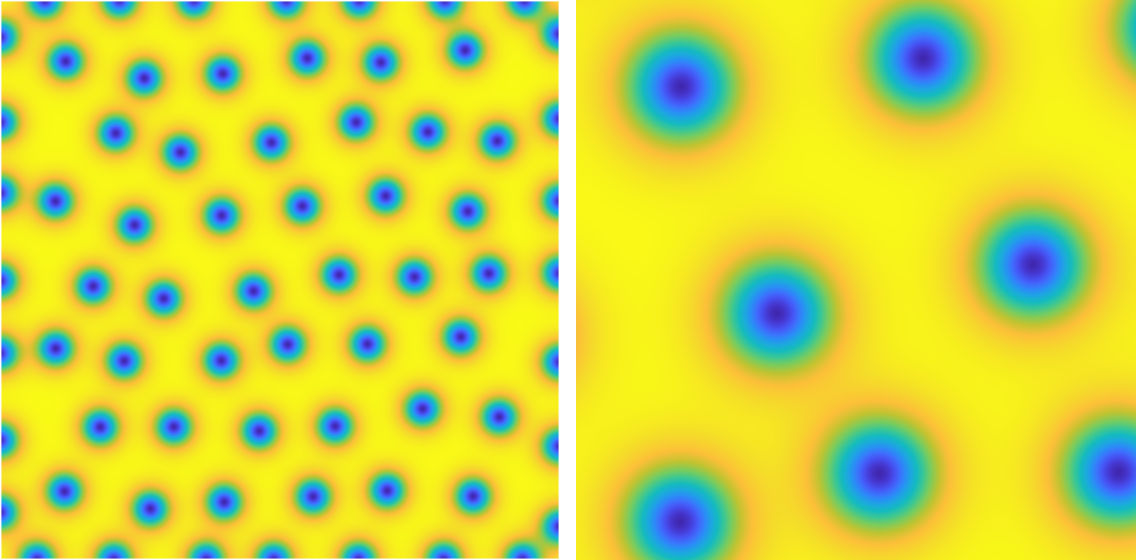
Left: the whole. Right: its middle third, enlarged.
Write a Shadertoy shader that draws this pattern.

```glsl
// Round blue spots with green rims and orange halos on a yellow ground.
// Spots repel into a loose staggered lattice, with more along the edges;
// their summed falloff is a height that a colour ramp turns into colour.

const int ROWS = 7;               // inner lattice
const int COLUMNS = 6;
const int EDGE_SPOTS = 7;         // spots on each side of the canvas
const vec2 PITCH = vec2(0.142, 0.127);
const float JITTER = 0.018;       // random offset of each spot
const float BEND = 0.017;         // slow bending of the lattice
const float EDGE_JITTER = 0.015;
const float SPOT_SIZE = 0.0287;
const float FALLOFF = 1.5;
const float FRAME = 0.0026;       // width of the white frame
const vec3 FRAME_COLOR = vec3(1.0);

// Evenly spaced colours from spot centre to open ground
const int STEPS = 12;
const vec3 RAMP[13] = vec3[13](
    vec3(0.25, 0.15, 0.68), vec3(0.275, 0.22, 0.82), vec3(0.275, 0.32, 0.95),
    vec3(0.24, 0.44, 0.99), vec3(0.16, 0.56, 0.96), vec3(0.11, 0.66, 0.87),
    vec3(0.08, 0.73, 0.75), vec3(0.23, 0.78, 0.58), vec3(0.47, 0.80, 0.37),
    vec3(0.75, 0.765, 0.19), vec3(0.99, 0.75, 0.22), vec3(0.96, 0.865, 0.16),
    vec3(0.977, 0.984, 0.08));

float hash(vec2 p) {
    return fract(sin(dot(p, vec2(127.1, 311.7))) * 43758.5453);
}

// Random offset in -1..1 on both axes
vec2 scatter(vec2 p) {
    return 2.0 * vec2(hash(p), hash(p + 37.2)) - 1.0;
}

vec3 ramp(float t) {
    float x = clamp(t, 0.0, 1.0) * float(STEPS);
    int i = min(int(x), STEPS - 1);
    return mix(RAMP[i], RAMP[i + 1], x - float(i));
}

float spot(vec2 offset) {
    return exp(-pow(length(offset) / SPOT_SIZE, FALLOFF));
}

// Inner spots: staggered rows, gently bent and jittered
float innerSpots(vec2 uv) {
    float depth = 0.0;
    for (int row = 0; row < ROWS; row++) {
        for (int col = 0; col < COLUMNS; col++) {
            vec2 cell = vec2(col, row);
            vec2 home = cell - 0.5 * vec2(COLUMNS - 1, ROWS - 1);
            home.x += 0.5 * mod(cell.y, 2.0) - 0.25;
            vec2 center = 0.5 + home * PITCH;
            center += BEND * sin(center.yx * vec2(9.0, 8.0) + vec2(0.6, 2.1));
            center += JITTER * scatter(cell + 3.0);
            depth += spot(uv - center);
        }
    }
    return depth;
}

// Half spots: centres lie on the four sides
float edgeSpots(vec2 uv) {
    float depth = 0.0;
    for (int side = 0; side < 4; side++) {
        float level = float(side / 2);
        for (int k = 0; k < EDGE_SPOTS; k++) {
            float along = (float(k) + 0.5) / float(EDGE_SPOTS);
            along += EDGE_JITTER * scatter(vec2(k, side + 11)).x;
            vec2 center = vec2(along, level);
            if (side % 2 == 1) center = center.yx;
            depth += spot(uv - center);
        }
    }
    return depth;
}

void mainImage(out vec4 fragColor, in vec2 fragCoord) {
    vec2 uv = fragCoord / iResolution.xy;
    float pixel = 1.0 / min(iResolution.x, iResolution.y);

    vec3 color = ramp(1.0 - innerSpots(uv) - edgeSpots(uv));

    // Thin frame around the canvas
    vec2 border = min(uv, 1.0 - uv);
    float inside = min(border.x, border.y) - FRAME;
    color = mix(FRAME_COLOR, color, smoothstep(-0.5 * pixel, 0.5 * pixel, inside));

    fragColor = vec4(color, 1.0);
}
```
